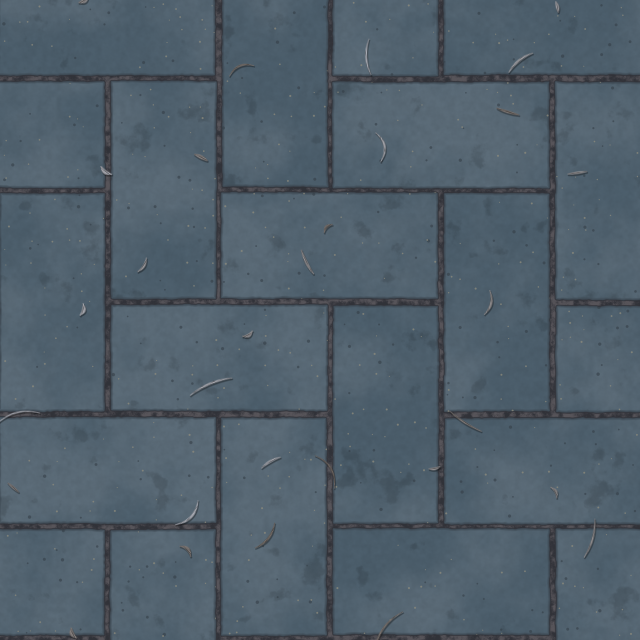
This texture is drawn by a Shadertoy shader. Its source:

```glsl
// Blue-grey slate paving in a herringbone bond, with dark gritty joints.
// Each grid cell is mapped to its two-cell slab, shaded by a box distance;
// hashed grids then scatter grit, pits and curved dry twigs on top.

const vec2 PITCH = vec2(0.1741, 0.1750);    // slab width: about 5.7 cells each way
const vec2 ORIGIN = vec2(-0.0065, 1.0526);  // top left corner of cell (0, 0)
const float JOINT = 0.0046;                 // half the joint width

const vec3 SLATE_DEEP = vec3(0.290, 0.360, 0.412);
const vec3 SLATE_PALE = vec3(0.350, 0.412, 0.460);
const vec3 SLATE_EDGE = vec3(0.240, 0.285, 0.325);
const vec3 JOINT_DARK = vec3(0.190, 0.195, 0.220);
const vec3 JOINT_GRIT = vec3(0.340, 0.330, 0.350);
const vec3 GRIT = vec3(0.56, 0.55, 0.49);
const vec3 TWIG_BROWN = vec3(0.40, 0.37, 0.35);
const vec3 TWIG_PALE = vec3(0.60, 0.61, 0.64);

vec2 hash2(vec2 p) {
    vec3 q = fract(p.xyx * vec3(0.1031, 0.1030, 0.0973));
    q += dot(q, q.yzx + 33.33);
    return fract((q.xx + q.yz) * q.zy);
}

float noise(vec2 p) {
    vec2 i = floor(p), f = fract(p);
    f = f * f * (3.0 - 2.0 * f);
    float low = mix(hash2(i).x, hash2(i + vec2(1, 0)).x, f.x);
    float high = mix(hash2(i + vec2(0, 1)).x, hash2(i + vec2(1, 1)).x, f.x);
    return mix(low, high, f.y);
}

float fbm(vec2 p) {
    float sum = 0.0, gain = 0.5;
    for (int i = 0; i < 5; i++) {
        sum += gain * noise(p);
        p = mat2(1.6, 1.2, -1.2, 1.6) * p + 7.3;
        gain *= 0.5;
    }
    return sum / 0.97;
}

float boxDistance(vec2 p, vec2 halfSize, float radius) {
    vec2 q = abs(p) - halfSize + radius;
    return length(max(q, 0.0)) + min(max(q.x, q.y), 0.0) - radius;
}

// Signed distance to the slab's edge in x, slab identity in yz
vec3 herringbone(vec2 p) {
    vec2 grid = vec2(p.x - ORIGIN.x, ORIGIN.y - p.y) / PITCH;
    vec2 cell = floor(grid);
    float phase = mod(cell.x + cell.y, 4.0);
    vec2 axis = phase < 1.5 ? vec2(1, 0) : vec2(0, 1);
    vec2 id = cell - axis * step(0.5, mod(phase, 2.0));
    vec2 span = 1.0 + axis;
    vec2 local = (grid - id - 0.5 * span) * PITCH;
    local += (hash2(id + 40.0) - 0.5) * 0.0026;
    return vec3(boxDistance(local, 0.5 * span * PITCH - JOINT, 0.002), id);
}

// Coverage of small round dots, at most one per grid cell
float specks(vec2 p, float cells, float chance, float radius, float seed) {
    vec2 id = floor(p * cells);
    vec2 pick = hash2(id + seed), place = hash2(id + seed + 51.0);
    vec2 offset = p - (id + 0.2 + 0.6 * place) / cells;
    float size = radius * mix(0.5, 1.2, pick.y), soft = 0.7 / iResolution.y;
    return step(pick.x, chance) * smoothstep(size + soft, size - soft, length(offset));
}

// Distance to a bent, tapered twig lying along x
float twigDistance(vec2 p, float halfLength, float width, float bend) {
    float t = clamp(p.x / halfLength, -1.0, 1.0);
    p.y -= bend * halfLength * (t * t - 0.4);
    return length(vec2(p.x - t * halfLength, p.y)) - width * (1.0 - 0.65 * t * t);
}

vec3 addTwigs(vec3 color, vec2 p, float cells) {
    float soft = 1.0 / iResolution.y;
    for (int k = 0; k < 9; k++) {
        vec2 id = floor(p * cells) + vec2(k % 3 - 1, k / 3 - 1);
        vec2 place = hash2(id + 13.0), shape = hash2(id + 77.0), tone = hash2(id + 131.0);
        if (tone.x > 0.85) continue;
        float angle = 6.2832 * shape.x;
        mat2 turn = mat2(cos(angle), -sin(angle), sin(angle), cos(angle));
        float halfLength = mix(0.008, 0.042, pow(shape.y, 2.5));
        float width = mix(0.0042, 0.0014, sqrt(shape.y)) * mix(0.7, 1.2, place.x);
        float bend = (tone.y - 0.5) * 0.9;
        vec2 q = p - (id + place) / cells;
        float body = twigDistance(turn * q, halfLength, width, bend);
        float shade = twigDistance(turn * (q + vec2(-0.001, 0.002)), halfLength, width, bend);
        color *= 1.0 - 0.35 * smoothstep(0.002, -0.001, shade);
        vec3 bark = mix(TWIG_BROWN, TWIG_PALE, hash2(id + 211.0).x);
        bark *= 0.75 + 0.4 * noise(turn * q * vec2(150.0, 700.0));
        color = mix(color, bark, smoothstep(soft, -soft, body));
    }
    return color;
}

void mainImage(out vec4 fragColor, in vec2 fragCoord) {
    vec2 p = fragCoord / iResolution.y;
    float soft = 0.8 / iResolution.y;
    vec2 wobble = vec2(noise(p * 45.0), noise(p * 45.0 + 90.0)) - 0.5;
    vec3 slab = herringbone(p + 0.0018 * wobble);
    float edge = slab.x + 0.0012 * (noise(p * 190.0) - 0.5);

    // Slab face: cloudy tone, fine grain and darkened rim
    float cloud = fbm(p * 9.0 + slab.yz * 3.7) + 0.16 * (hash2(slab.yz).x - 0.5);
    vec3 face = mix(SLATE_DEEP, SLATE_PALE, smoothstep(0.25, 0.78, cloud));
    face *= 1.0 + 0.10 * (fbm(p * 130.0) - 0.5);
    face *= 1.0 - 0.12 * smoothstep(0.66, 0.80, fbm(p * 28.0 + 19.0));
    face = mix(face, SLATE_EDGE, 0.85 * smoothstep(-0.0045, -0.0005, edge));
    face = mix(face, SLATE_EDGE * 0.85, 0.6 * specks(p, 38.0, 0.16, 0.0022, 5.0));
    face = mix(face, GRIT, 0.75 * specks(p, 52.0, 0.16, 0.0013, 23.0));

    // Joint: dark sides with crumbly grit along the middle
    float crumbs = smoothstep(0.25, 0.75, fbm(p * 120.0));
    vec3 joint = mix(JOINT_DARK, JOINT_GRIT, crumbs * smoothstep(0.0, 0.0028, edge));

    vec3 color = mix(face, joint, smoothstep(-soft, soft, edge));
    fragColor = vec4(addTwigs(color, p, 6.0), 1.0);
}
```
